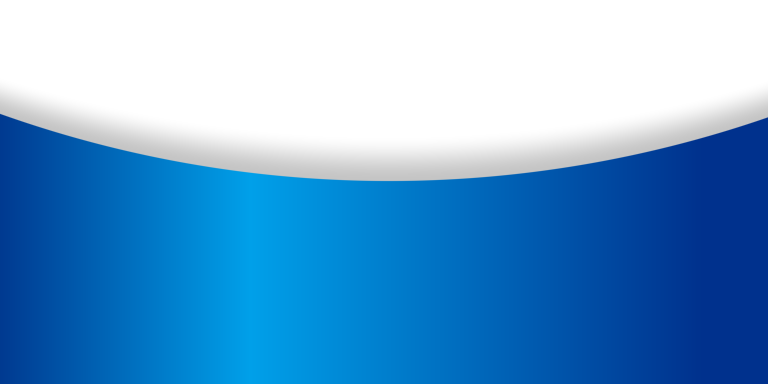
Give the GLSL for this background, as a Shadertoy shader.

```glsl
// Blue panel with a horizontal sheen under a white bowl-shaped curve with a soft grey shadow.

const vec3 WHITE = vec3(1.0);
const vec3 SHADOW_GREY = vec3(0.77);
const vec3 LEFT_BLUE = vec3(0.0, 0.225, 0.565);
const vec3 BRIGHT_BLUE = vec3(0.0, 0.627, 0.914);
const vec3 DARK_BLUE = vec3(0.0, 0.192, 0.553);

// Three-stop horizontal gradient; x runs from 0 to 1 across the canvas.
vec3 sheen(float x, float peak, float darkStart) {
    vec3 rising = mix(LEFT_BLUE, BRIGHT_BLUE, clamp(x / peak, 0.0, 1.0));
    float fall = clamp((x - peak) / (darkStart - peak), 0.0, 1.0);
    return mix(rising, DARK_BLUE, fall);
}

// Depth inside a circle: positive within, negative outside.
float circleDepth(vec2 p, vec2 center, float radius) {
    return radius - length(p - center);
}

// Grey at the rim, fading to white over the given width.
vec3 shadedWhite(float depth, float width) {
    return mix(SHADOW_GREY, WHITE, smoothstep(0.0, width, depth));
}

void mainImage(out vec4 fragColor, in vec2 fragCoord) {
    // Canvas height is one unit; horizontal positions scale with the width.
    vec2 uv = fragCoord / iResolution.xy;
    vec2 p = vec2(uv.x * 2.0, uv.y);
    float pixel = 1.0 / iResolution.y;

    // Large circle whose lowest point dips to mid-canvas.
    float radius = 3.02;
    vec2 lowest = vec2(1.013, 0.5286);
    float depth = circleDepth(p, lowest + vec2(0.0, radius), radius);

    // The shadow narrows toward both sides.
    float side = p.x - lowest.x;
    float shadowWidth = 0.118 - 0.025 * side * side;

    vec3 panel = sheen(uv.x, 0.326, 0.915);
    vec3 bowl = shadedWhite(depth, shadowWidth);
    float inside = smoothstep(-0.75 * pixel, 0.75 * pixel, depth);

    fragColor = vec4(mix(panel, bowl, inside), 1.0);
}
```
